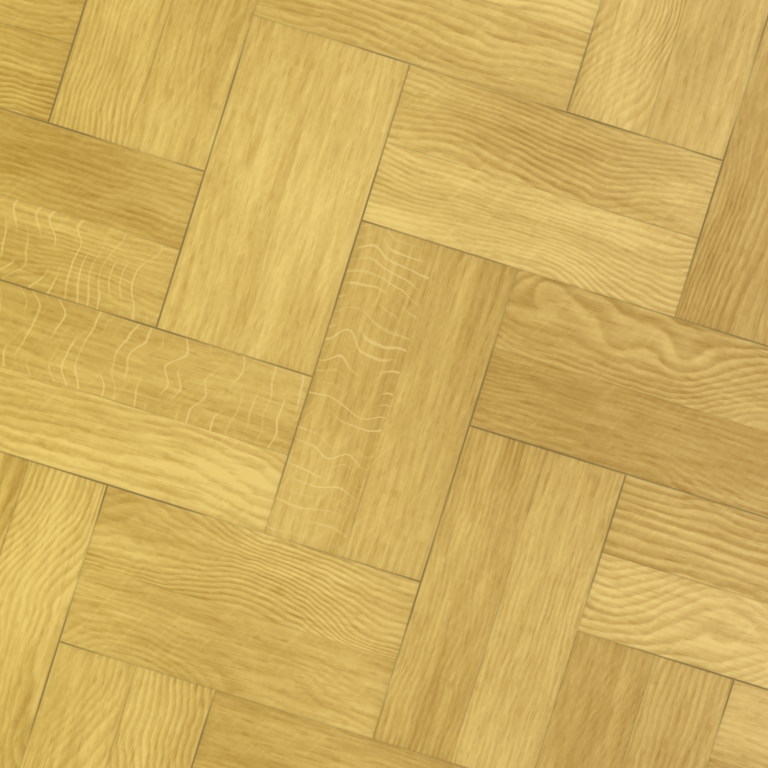
Reproduce this texture procedurally as a WebGL 2 fragment shader.

```glsl
#version 300 es
precision highp float;

uniform vec2 u_resolution;
out vec4 outColor;

#define BLOCK_WIDTH 0.2135
#define TILT 0.301
#define ORIGIN vec2(0.330, 0.0195)
#define SEAM_HALF_WIDTH 0.0055
#define TONE_SPREAD 0.5
#define RING_CONTRAST 0.34
#define FIBRE_CONTRAST 0.42
#define FLECK_SPOT vec2(0.2, 2.05)
#define DARK_OAK vec3(0.66, 0.51, 0.225)
#define LIGHT_OAK vec3(0.895, 0.77, 0.445)
#define FLECK_COLOR vec3(0.93, 0.82, 0.53)
#define SEAM_COLOR vec3(0.51, 0.43, 0.25)

float hash(vec2 p) {
  vec3 k = fract(p.xyx * vec3(0.1031, 0.1030, 0.0973));
  k += dot(k, k.yzx + 33.33);
  return fract((k.x + k.y) * k.z);
}

float noise(vec2 p) {
  vec2 i = floor(p), f = fract(p);
  f = f * f * (3.0 - 2.0 * f);
  return mix(mix(hash(i), hash(i + vec2(1, 0)), f.x),
             mix(hash(i + vec2(0, 1)), hash(i + vec2(1, 1)), f.x), f.y);
}

float fbm(vec2 p) {
  return 0.57 * noise(p) + 0.29 * noise(p * 2.1 + 7.3) + 0.14 * noise(p * 4.3 + 19.1);
}

// Growth rings: slow early wood ending in a sharp dark line
float rings(vec2 g, float seed) {
  float bend = mix(0.06, 0.6, seed * seed);
  float warp = bend * (noise(vec2(g.x * 1.3, g.y * 2.2)) - 0.5);
  warp += 0.05 * noise(vec2(g.x * 4.0, g.y * 5.0));
  warp += 0.012 * noise(vec2(g.x * 14.0, g.y * 9.0));
  float phase = fract((g.y + warp) * mix(15.0, 30.0, hash(vec2(seed * 91.0, 3.0))));
  return smoothstep(0.1, 0.75, phase) * (1.0 - smoothstep(0.78, 1.0, phase));
}

// Pale curved ray flecks running across the plank
float rayFlecks(vec2 g) {
  float t = g.x * 13.0 + 2.2 * noise(g * vec2(1.5, 4.0)) + 1.1 * noise(g * vec2(3.0, 9.0));
  float row = floor(t);
  float thickness = mix(0.07, 0.2, noise(g * vec2(5.0, 8.0)));
  float line = 1.0 - smoothstep(0.03, thickness, abs(fract(t) - 0.5));
  float broken = smoothstep(0.3, 0.75, noise(vec2(row * 3.7, g.y * 5.0 + row)));
  return line * broken;
}

vec3 parquet(vec2 p) {
  // Tilted grid in block widths, v pointing down
  vec2 s = vec2(p.x, 1.0 - p.y) - ORIGIN;
  float c = cos(TILT), n = sin(TILT);
  vec2 q = vec2(c * s.x + n * s.y, c * s.y - n * s.x) / BLOCK_WIDTH;

  // Herringbone of two-by-one blocks, four cells per period
  vec2 cell = floor(q);
  float d = mod(cell.x - cell.y, 4.0);
  bool upright = d < 0.5 || d > 2.5;
  vec2 corner = cell - vec2(d > 1.5 && d < 2.5, d > 2.5);
  vec2 local = upright ? (q - corner).yx : q - corner;

  // Two planks side by side in each block
  float plank = step(0.5, local.y);
  vec2 id = corner * vec2(2.0, 5.0) + vec2(plank * 17.0 + 60.0, float(upright) * 11.0 + 80.0);
  float seed = hash(id);
  vec2 middle = vec2(1.0, 0.25 + 0.5 * plank);
  vec2 center = corner + (upright ? middle.yx : middle);
  float flecked = 1.0 - step(1.48, length((center - FLECK_SPOT) * vec2(1.0, 2.5)));

  // The block at the origin is evenly pale, with quiet grain
  float pale = 1.0 - step(0.5, length(corner));

  // Wood tone: per plank, then broad streaks, rings and fibres
  vec2 g = local + vec2(hash(id + 5.1), hash(id + 8.7)) * 40.0;
  float figure = mix(0.15, 1.0, hash(id + 2.3)) * (0.2 + 1.3 * noise(g * vec2(1.1, 3.0)));
  figure *= (1.0 - 0.6 * flecked) * (1.0 - 0.7 * pale);
  float plankTone = mix(hash(id + 13.9) - 0.5, 0.22, pale);
  float tone = 0.71 + TONE_SPREAD * plankTone;
  tone -= RING_CONTRAST * figure * (rings(g, seed) - 0.4);
  tone += FIBRE_CONTRAST * (fbm(g * vec2(5.0, 46.0)) - 0.5);
  tone += 0.5 * (fbm(g * vec2(0.8, 6.0)) - 0.5);
  tone += 0.26 * (noise(q * 1.1 + 4.0) - 0.5) - 0.1 * flecked;

  // Short pores, grit and slanted surface scuffs
  tone -= 0.16 * smoothstep(0.68, 0.95, noise(g * vec2(12.0, 80.0)));
  tone += 0.1 * (noise(q * 48.0) - 0.5);
  vec2 scuff = vec2(p.x + p.y, p.x - p.y);
  tone += 0.08 * smoothstep(0.7, 0.95, noise(scuff * vec2(14.0, 190.0)));
  vec3 color = mix(DARK_OAK, LIGHT_OAK, clamp(tone, -0.1, 1.12));
  color = mix(color, FLECK_COLOR, 0.6 * flecked * rayFlecks(g));

  // Warmer light on the left, paler on the right
  color.b += 0.06 * (p.x - 0.5);

  // Seams: worn around blocks, faint between paired planks
  vec2 edge = min(local, vec2(2.0, 1.0) - local);
  float rim = min(edge.x, edge.y);
  float soft = 0.75 / (u_resolution.y * BLOCK_WIDTH);
  float blockSeam = 1.0 - smoothstep(SEAM_HALF_WIDTH - soft, SEAM_HALF_WIDTH + soft, rim);
  float pairSeam = 1.0 - smoothstep(0.0, SEAM_HALF_WIDTH + soft, abs(local.y - 0.5));
  float wear = smoothstep(0.25, 0.8, noise(q * 2.3 + 31.0));
  color *= 1.0 - 0.04 * exp(-rim * 40.0);
  color = mix(color, SEAM_COLOR, blockSeam * mix(0.15, 0.8, wear));
  return mix(color, SEAM_COLOR, pairSeam * mix(0.05, 0.3, wear) * (1.0 - pale));
}

void main() {
  // Four samples per pixel smooth the plank borders
  vec3 sum = vec3(0.0);
  for (int i = 0; i < 4; i++) {
    vec2 offset = vec2(i & 1, i >> 1) * 0.5 - 0.25;
    sum += parquet((gl_FragCoord.xy + offset) / u_resolution.y);
  }
  outColor = vec4(sum * 0.25, 1.0);
}
```
